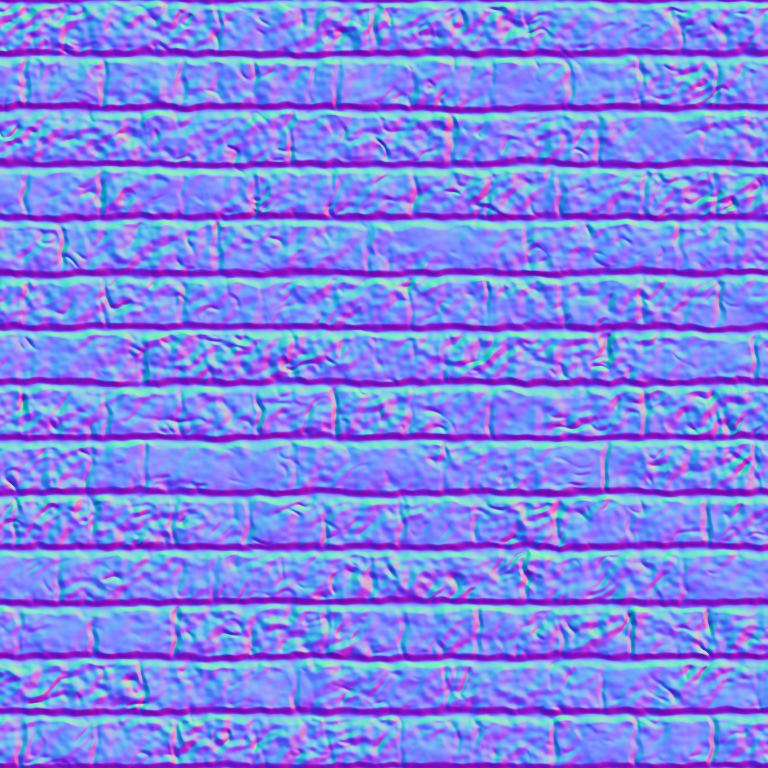
Write a WebGL 2 fragment shader that draws this texture map.

```glsl
#version 300 es
precision highp float;
// Tangent-space normal map of old brickwork: courses of long bricks alternate
// with courses of short ones. A height field of bed joints, upright joints and
// weathered stone is differentiated and its normal is stored as a colour.

#define COURSES 14.0        // brick courses up the canvas
#define LONG_BRICKS 5.0     // bricks across a course of long ones
#define SHORT_BRICKS 10.0   // bricks across a course of short ones
#define BED_DROP 0.0150     // height of the undercut lower brick edge
#define FACE_LEAN 0.0070    // backward lean of each brick face
#define JOINT_DEPTH 0.0068  // greatest depth of upright joints
#define JOINT_WIDTH 0.0070  // half width of upright joints
#define SWELL_HEIGHT 0.0060
#define STREAK_HEIGHT 0.0075
#define GRAIN_HEIGHT 0.0034
#define GROOVE_DEPTH 0.0050
#define SAMPLE_STEP 0.0019  // half step of the slope, in canvas units

uniform vec2 u_resolution;
out vec4 fragColor;

float hash(vec2 p) {
  return fract(sin(dot(p, vec2(127.1, 311.7))) * 43758.55);
}

// Dot product of a random unit gradient with the offset from its corner
float cornerSlope(vec2 cell, vec2 offset) {
  float angle = 6.2832 * hash(cell);
  return dot(vec2(cos(angle), sin(angle)), offset);
}

// Gradient noise around zero, mostly within -0.5 to 0.5
float noise(vec2 p) {
  vec2 cell = floor(p), f = fract(p), x = vec2(1.0, 0.0);
  vec2 s = f * f * f * (f * (f * 6.0 - 15.0) + 10.0);
  float low = mix(cornerSlope(cell, f), cornerSlope(cell + x, f - x), s.x);
  float high = mix(cornerSlope(cell + x.yx, f - x.yx), cornerSlope(cell + 1.0, f - 1.0), s.x);
  return mix(low, high, s.y);
}

// Depth of the upright joint nearest to x in the given course
float uprightJoint(float x, float course, float wear) {
  bool isLong = mod(course, 2.0) > 0.5;
  bool lower = course < 6.0;
  float count = isLong ? LONG_BRICKS : SHORT_BRICKS;
  float shifted = mod(course + (lower ? 2.0 : 0.0), 4.0);
  float longOffset = abs(shifted - 1.0) < 0.5 ? 0.42 : 0.92;
  float offset = isLong ? longOffset : (lower ? 0.25 : 0.36);

  float q = x * count - offset;
  float joint = floor(q + 0.5);
  vec2 id = vec2(mod(joint, count), course);
  float jitter = (hash(id + 3.7) - 0.5) * 0.012;
  float dist = abs((q - joint) / count - jitter + wear * 0.008);
  float depth = JOINT_DEPTH * mix(0.45, 1.0, hash(id + 9.2));
  return depth * (1.0 - smoothstep(0.0, JOINT_WIDTH, dist));
}

// Weathered stone: broad swell, slanted streaks, grain and short soft grooves
float stone(vec2 p) {
  vec2 along = vec2(0.86, 0.51);
  vec2 slanted = vec2(dot(p, along), dot(p, vec2(-along.y, along.x)));
  float bend = noise(p * 29.0 + 5.0);
  float swell = noise(p * vec2(15.0, 19.0) + 23.0);
  float streak = noise(slanted * vec2(34.0, 54.0) + bend * 0.7);
  float grain = noise(p * vec2(84.0, 92.0) + 31.0);
  float crease = noise(slanted * vec2(30.0, 40.0) + bend * 0.6 + 71.0) / 0.16;
  float broken = smoothstep(0.0, 0.35, noise(p * vec2(31.0, 37.0) + 90.0));
  float groove = broken * exp(-crease * crease);
  float roughness = max(0.3, 1.0 + 1.6 * noise(p * vec2(8.0, 14.0) + 13.0));
  return SWELL_HEIGHT * swell
    + roughness * (STREAK_HEIGHT * streak + GRAIN_HEIGHT * grain - GROOVE_DEPTH * groove);
}

float height(vec2 p) {
  float wear = noise(p * 46.0 + 19.0);
  float chip = noise(p * vec2(31.0, 22.0) + 57.0);
  float waver = 0.07 * noise(p * vec2(9.0, 12.0)) + 0.045 * wear;
  float y = p.y * COURSES + 0.05 + waver;
  float course = mod(floor(y), COURSES);
  float v = fract(y);

  // Steep lower edge, leaning face, chipped upper edge
  float lowerEdge = smoothstep(0.025, 0.145 + 0.06 * chip, v);
  float upperEdge = smoothstep(0.87 + 0.15 * chip, 1.0, v);
  float profile = BED_DROP * lowerEdge - FACE_LEAN * v * v
                - (BED_DROP - FACE_LEAN) * upperEdge;

  float face = lowerEdge * (1.0 - upperEdge);
  float joint = uprightJoint(p.x, course, wear) * clamp(0.9 + 1.6 * chip, 0.3, 1.4);
  return profile - face * joint + mix(0.3, 1.0, face) * stone(p);
}

void main() {
  vec2 p = gl_FragCoord.xy / u_resolution;
  vec2 e = vec2(SAMPLE_STEP, 0.0);

  // Slope by central differences
  vec2 slope = vec2(height(p + e.xy) - height(p - e.xy),
                    height(p + e.yx) - height(p - e.yx)) / (2.0 * SAMPLE_STEP);
  vec3 normal = normalize(vec3(-slope, 1.0));
  fragColor = vec4(normal * 0.5 + 0.5, 1.0);
}
```
